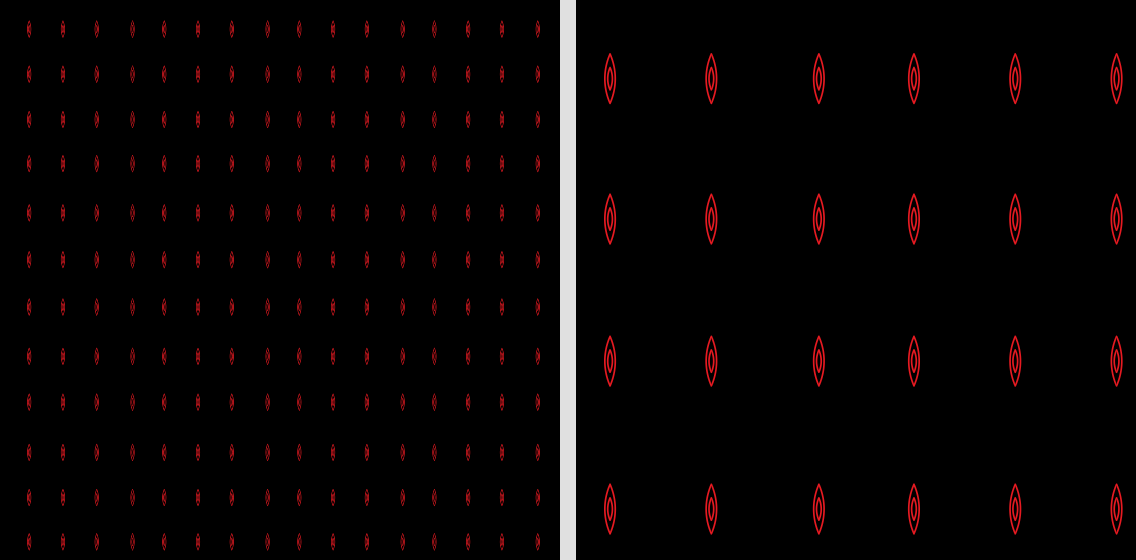
Left, the full canvas; right, a detail of the centre.
Reproduce this pattern procedurally as a Shadertoy shader.

```glsl
#define GRID vec2(16.0, 12.0)
#define PITCH vec2(0.0603, 0.0833)
#define FIRST_CENTRE vec2(0.0521, 0.0524)
#define COLUMN_SHIFT 0.0037
#define ROW_DRIFT 0.0013
#define LENS_SIZE vec2(0.0031, 0.0147)
#define INNER_SCALE 0.45
#define LINE_WIDTH 0.001
#define LINE_COLOUR vec3(0.90, 0.10, 0.13)

// Signed distance to an upright pointed lens with the given half size
float lensDistance(vec2 p, vec2 halfSize) {
    p = abs(p);
    float radius = dot(halfSize, halfSize) / (2.0 * halfSize.x);
    float arcOffset = radius - halfSize.x;
    bool nearTip = (p.y - halfSize.y) * arcOffset > p.x * halfSize.y;
    return nearTip ? length(p - vec2(0.0, halfSize.y))
                   : length(p + vec2(arcOffset, 0.0)) - radius;
}

// Uneven row spacing as a sum of waves over the height of the grid
float rowOffset(float row) {
    float t = 6.2832 * row / GRID.y;
    float waves = -1.67 - 4.06 * sin(t) + 0.67 * (cos(t) + cos(5.0 * t))
                + sin(3.0 * t) + 0.87 * sin(4.0 * t) - 1.06 * sin(5.0 * t);
    return ROW_DRIFT * waves;
}

// Every fourth column sits a little to the right
float columnOffset(float column) {
    return COLUMN_SHIFT * step(2.5, mod(column, 4.0));
}

void mainImage(out vec4 fragColor, in vec2 fragCoord) {
    // Rows count downwards from the top edge
    vec2 uv = fragCoord / iResolution.xy;
    uv.y = 1.0 - uv.y;
    float pixel = 1.0 / iResolution.y;

    // Nearest lens, limited to the grid
    vec2 cell = clamp(round((uv - FIRST_CENTRE) / PITCH), vec2(0.0), GRID - 1.0);
    vec2 centre = FIRST_CENTRE + cell * PITCH;
    centre += vec2(columnOffset(cell.x), rowOffset(cell.y));
    vec2 p = uv - centre;

    // Two concentric outlines
    float outer = abs(lensDistance(p, LENS_SIZE));
    float inner = abs(lensDistance(p, LENS_SIZE * INNER_SCALE));
    float edge = min(outer, inner) - 0.5 * LINE_WIDTH;
    float ink = clamp(0.5 - edge / pixel, 0.0, 1.0);

    fragColor = vec4(LINE_COLOUR * ink, 1.0);
}
```
